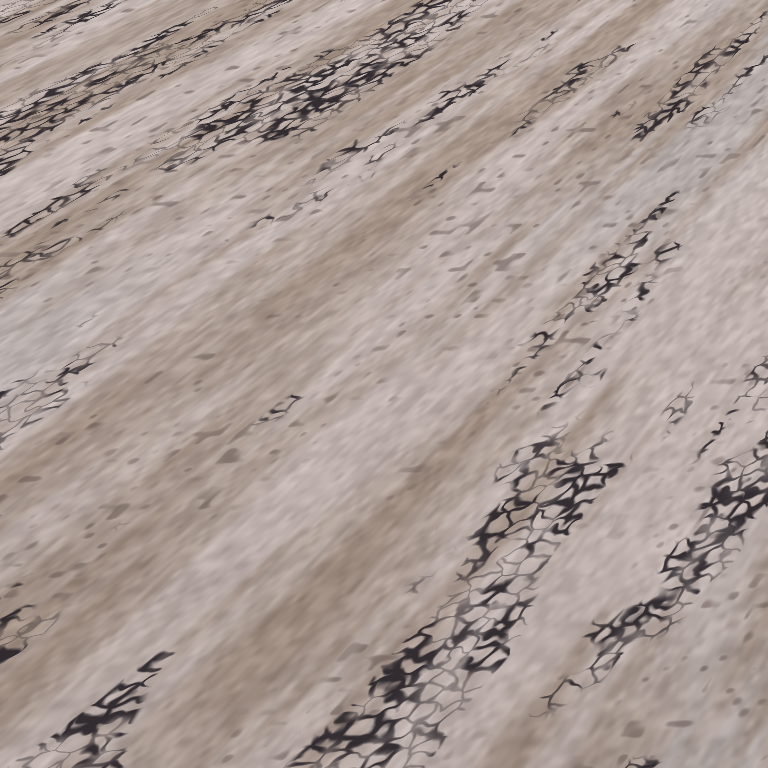
A WebGL 1 fragment shader for this texture:

```glsl
precision highp float;

// A worn woven rug seen at a slant: pale streaks of wool run to a far vanishing point.
// Stretched noise tints the streaks and chooses patches of broken, dark cell outlines.
// Fine grain and small specks at several scales give the pile its texture.

uniform vec2 u_resolution;

const vec2 VANISHING_POINT = vec2(1.95, 1.88);
const vec3 PALE_WOOL = vec3(0.745, 0.695, 0.680);
const vec3 GREY_WOOL = vec3(0.690, 0.660, 0.655);
const vec3 TAN_WOOL = vec3(0.625, 0.555, 0.510);
const vec3 SPECK_BROWN = vec3(0.400, 0.345, 0.325);
const vec3 INK = vec3(0.165, 0.145, 0.165);

float hash(vec2 p) {
  return fract(sin(dot(p, vec2(127.1, 311.7))) * 43758.5453);
}

vec2 hash2(vec2 p) {
  return vec2(hash(p), hash(p + vec2(37.2, 17.9)));
}

float noise(vec2 p) {
  vec2 cell = floor(p);
  vec2 f = fract(p);
  f = f * f * (3.0 - 2.0 * f);
  float low = mix(hash(cell), hash(cell + vec2(1.0, 0.0)), f.x);
  float high = mix(hash(cell + vec2(0.0, 1.0)), hash(cell + vec2(1.0)), f.x);
  return mix(low, high, f.y);
}

float fbm(vec2 p) {
  float sum = 0.0;
  float weight = 0.55;
  for (int i = 0; i < 4; i++) {
    sum += weight * noise(p);
    p = p * 2.07 + vec2(13.7, 5.3);
    weight *= 0.5;
  }
  return sum / 1.03;
}

// Gap between the nearest and second nearest seed: zero on a cell outline.
float cellGap(vec2 p) {
  vec2 cell = floor(p);
  float nearest = 8.0;
  float second = 8.0;
  for (int y = -1; y <= 1; y++) {
    for (int x = -1; x <= 1; x++) {
      vec2 id = cell + vec2(float(x), float(y));
      float d = length(id + 0.1 + 0.8 * hash2(id) - p);
      second = min(second, max(nearest, d));
      nearest = min(nearest, d);
    }
  }
  return second - nearest;
}

// x runs across the streaks and y along them; features shrink with distance.
vec2 rugCoords(vec2 uv) {
  float nearness = VANISHING_POINT.y - uv.y;
  return vec2((uv.x - VANISHING_POINT.x) / nearness, -log(nearness));
}

vec3 woolColor(vec2 rug, vec2 uv) {
  float streak = fbm(rug * vec2(13.0, 2.2) + 41.0);
  float thread = fbm(rug * vec2(42.0, 5.0) + 7.0);
  float tint = streak * 0.6 + thread * 0.4;
  float greyness = smoothstep(0.30, 0.75, noise(rug * vec2(4.0, 3.0) + 3.0) + 0.3 * (uv.x - 0.5));
  vec3 pale = mix(PALE_WOOL, GREY_WOOL, greyness * 0.75);
  vec3 wool = mix(pale, TAN_WOOL, smoothstep(0.42, 0.68, tint));
  return wool + 0.055 * (uv.y - 0.45);
}

float pileGrain(vec2 rug) {
  float tufts = noise(rug * vec2(95.0, 75.0) + 19.0) - 0.5;
  float fibres = noise(rug * vec2(210.0, 150.0) + 61.0) - 0.5;
  return 0.075 * tufts + 0.095 * fibres;
}

float patchMask(vec2 rug) {
  float broad = noise(rug * vec2(14.0, 4.6) + vec2(5.0, 9.0));
  float narrow = noise(rug * vec2(33.0, 9.0) + 23.0);
  float ragged = noise(rug * vec2(75.0, 38.0) + 31.0) - 0.5;
  float mask = 0.62 * broad + 0.38 * narrow + 0.22 * ragged;
  return smoothstep(0.53, 0.69, mask);
}

// Outlines swell and break with a noise near the size of the cells.
float inkLines(vec2 rug, float mask) {
  vec2 wobble = vec2(noise(rug * 130.0), noise(rug * 130.0 + 50.0)) - 0.5;
  float gap = cellGap(rug * vec2(61.0, 84.0) + 0.7 * wobble);
  float breakup = smoothstep(0.18, 0.72, noise(rug * vec2(72.0, 58.0) + 83.0));
  float width = 0.08 + 0.30 * mask * breakup;
  float line = 1.0 - smoothstep(width * 0.35, width + 0.14, gap);
  return line * smoothstep(0.02, 0.45, mask) * mix(0.35, 1.0, breakup);
}

void main() {
  vec2 uv = gl_FragCoord.xy / u_resolution;
  vec2 rug = rugCoords(uv);
  float mask = patchMask(rug);

  // Wool pile, a little brighter inside the outlined patches.
  vec3 color = woolColor(rug, uv) + pileGrain(rug) + 0.015 * mask;

  // Sparse brown specks between the patches.
  float speck = noise(rug * vec2(105.0, 125.0) + 97.0);
  float speckZone = smoothstep(0.35, 0.70, noise(rug * vec2(18.0, 7.0) + 71.0));
  color = mix(color, SPECK_BROWN, 0.55 * speckZone * smoothstep(0.74, 0.95, speck));

  // Dark broken outlines.
  color = mix(color, INK, 0.94 * inkLines(rug, mask));
  gl_FragColor = vec4(clamp(color, 0.0, 1.0), 1.0);
}
```
